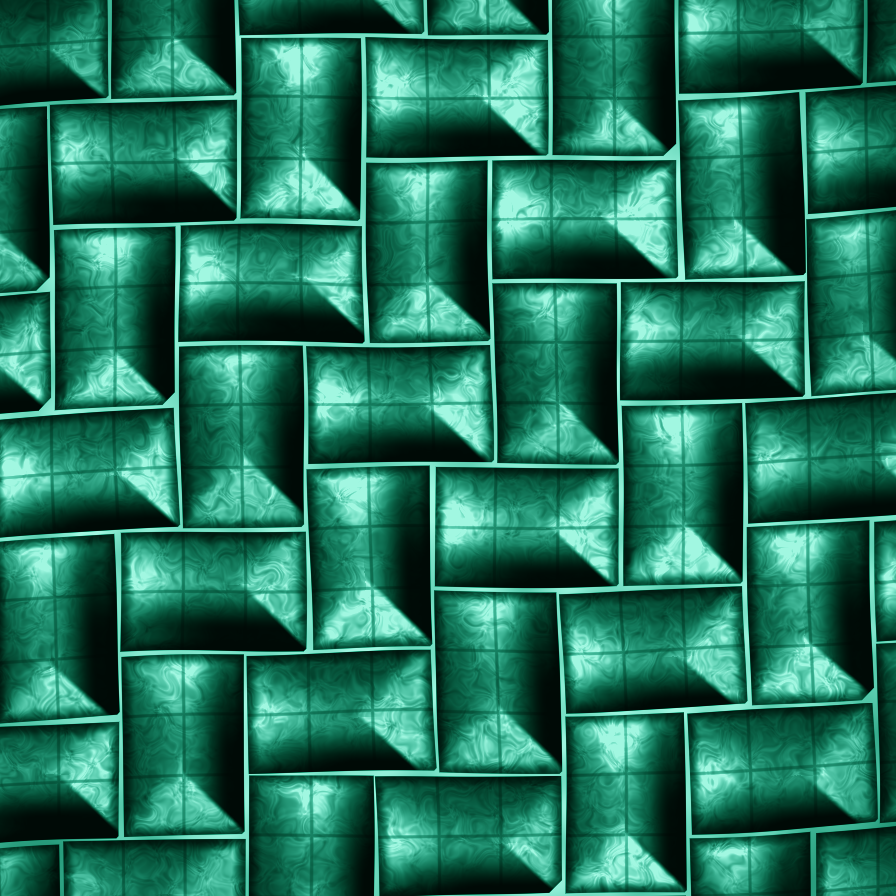
This pattern is drawn by a WebGL 1 fragment shader. Its source:

```glsl
precision highp float;
// Herringbone weave of folded 3x2 panels in mint and deep green, lit through
// the gaps. A two-vector lattice places the panels; each one is shaded as a
// creased strip with a triangular flap, then brushed with warped noise.

uniform vec2 u_resolution;

const vec2 CELLS = vec2(14.24, 14.56);   // crease cells across and down
const vec2 ANCHOR = vec2(0.339, 0.383);  // corner of one panel, y downwards
const vec2 PANEL = vec2(3.0, 2.0);       // panel length and width in cells

struct Panel {
  vec2 p;   // x along the strip, y towards its shaded side
  vec2 id;
};

vec2 hash2(vec2 p) {
  vec2 k = vec2(dot(p, vec2(127.1, 311.7)), dot(p, vec2(269.5, 183.3)));
  return fract(sin(k) * 43758.55);
}

float cornerSlope(vec2 cell, vec2 corner, vec2 f) {
  return dot(hash2(cell + corner) * 2.0 - 1.0, f - corner);
}

float gradientNoise(vec2 p) {
  vec2 c = floor(p), f = fract(p);
  vec2 u = f * f * f * (f * (f * 6.0 - 15.0) + 10.0);
  float low = mix(cornerSlope(c, vec2(0.0), f), cornerSlope(c, vec2(1.0, 0.0), f), u.x);
  float high = mix(cornerSlope(c, vec2(0.0, 1.0), f), cornerSlope(c, vec2(1.0), f), u.x);
  return mix(low, high, u.y);
}

// Swirling brush marks, roughly -1 to 1
float brush(vec2 p) {
  vec2 swirl = vec2(gradientNoise(p * 3.0), gradientNoise(p * 3.0 + 17.3));
  vec2 w = p * 4.5 + swirl * 2.2;
  float ridges = 0.28 - abs(gradientNoise(w * 1.5 + 5.0));
  return gradientNoise(w) * 0.8 + ridges * 0.9 + gradientNoise(w * 3.0) * 0.45;
}

// Canvas to crease cells, with a slight shear, curl and waviness
vec2 toCells(vec2 uv) {
  vec2 d = vec2(uv.x, 1.0 - uv.y) - ANCHOR;
  d.x -= 0.015 * d.y;
  vec2 q = d * CELLS;
  q.y += 1.5 * pow(abs(uv.x - 0.5), 3.0) * sign(uv.x - 0.5);
  return q + 0.09 * vec2(gradientNoise(q * 0.35), gradientNoise(q * 0.35 + 9.0));
}

bool inside(vec2 p) {
  return p.x >= 0.0 && p.y >= 0.0 && p.x < PANEL.x && p.y < PANEL.y;
}

// Lattice steps are (2,2) and (3,-3); each point holds a lying and a standing panel
Panel findPanel(vec2 q) {
  Panel found = Panel(vec2(0.0), vec2(0.0));
  vec2 base = floor(vec2((q.x + q.y) / 4.0, (q.x - q.y) / 6.0));
  for (int i = 0; i < 2; i++) {
    for (int j = 0; j < 2; j++) {
      vec2 n = base + vec2(-float(i), float(j));
      vec2 lying = q - n.x * vec2(2.0) - n.y * vec2(3.0, -3.0);
      vec2 standing = (lying - vec2(3.0, -1.0)).yx;
      if (inside(lying)) found = Panel(lying, n * vec2(1.0, 2.0));
      if (inside(standing)) found = Panel(standing, n * vec2(1.0, 2.0) + vec2(0.0, 1.0));
    }
  }
  return found;
}

// Light on the creased strip and its end flap
float foldTone(vec2 p, vec2 vary) {
  float h = p.y - 1.0 - 0.3 * (vary.x - 0.5);
  float along = smoothstep(0.0, 1.7, p.x);
  float lit = mix(0.72, 0.36, smoothstep(0.0, 0.95, -h));
  float shaded = mix(0.72, mix(0.27, 0.03, along), smoothstep(0.0, 0.75, h));
  float body = (h < 0.0 ? lit : shaded) * (1.0 - 0.28 * along);
  float glow = smoothstep(-0.5, 0.6, 0.9 - p.x - abs(h + 0.15));
  body += 0.24 * glow;
  float reach = p.x - 1.8 - 0.3 * vary.y;
  float softness = h > 0.0 ? 0.07 : 0.4;
  float flap = smoothstep(-softness, softness, reach - abs(h));
  return mix(body, 0.87 - 0.14 * reach, flap);
}

// Thin crease on the nearest whole cell line
float crease(float x, float width) {
  return 1.0 - smoothstep(width * 0.4, width * 1.6, abs(fract(x + 0.5) - 0.5));
}

vec3 greenRamp(float g) {
  return vec3(0.69 * g * g * g, g, g * (0.6 + 0.32 * g));
}

void main() {
  vec2 uv = gl_FragCoord.xy / u_resolution;
  float pixel = CELLS.y / u_resolution.y;
  vec2 q = toCells(uv);
  Panel panel = findPanel(q);
  vec2 vary = hash2(panel.id + 3.7), vary2 = hash2(panel.id + 41.2);

  // Small tilt of each panel, so that its gaps taper
  vec2 r = panel.p - PANEL * 0.5;
  vec2 p = panel.p + (vary.x - 0.5) * 0.045 * vec2(-r.y, r.x);
  vec2 toEdge = min(p, PANEL - p);
  float chamfer = vary2.x > 0.75 ? 0.22 : 0.06;
  float corner = (dot(PANEL - p, vec2(1.0)) - chamfer) * 0.707;
  float edge = min(min(toEdge.x, toEdge.y), corner) - 0.032 - 0.016 * (vary2.y - 0.5);

  // Panel light, rim shadow, creases and brush marks
  float marks = brush(q);
  float tone = foldTone(p + 0.04 * marks, vary) * (0.9 + 0.22 * vary2.y);
  tone *= mix(0.3, 1.0, smoothstep(0.0, 0.24, edge + 0.03 * marks));
  float lines = max(crease(p.x, 0.025), crease(p.y, 0.025));
  tone *= 1.0 - 0.32 * lines * (0.8 + 0.5 * marks);
  tone = tone * (1.0 + 0.48 * marks) + 0.02;

  // Light through the gaps, then darker canvas corners
  float gap = 1.0 - smoothstep(-pixel * 0.5, pixel * 0.8, edge);
  tone = mix(tone, 0.9 + 0.2 * gradientNoise(q * 1.3), gap);
  tone *= 1.0 - 0.4 * smoothstep(0.45, 0.75, length(uv - 0.5));
  gl_FragColor = vec4(greenRamp(clamp(tone, 0.04, 0.97)), 1.0);
}
```
